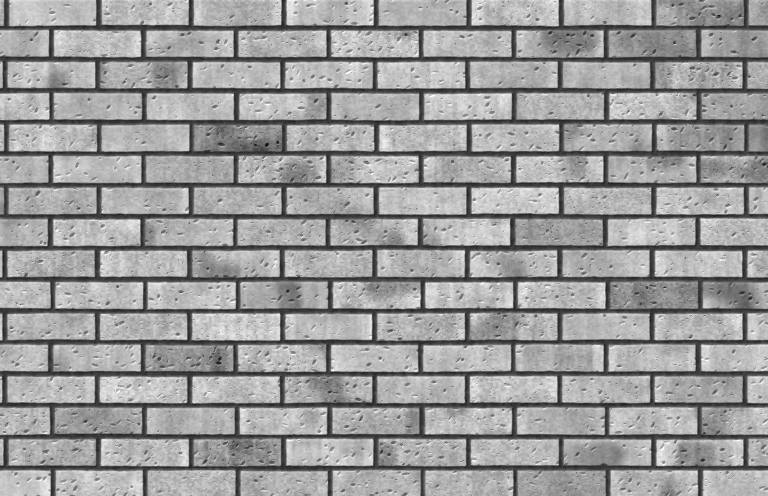
Write a WebGL 2 fragment shader that draws this texture.

```glsl
#version 300 es
precision highp float;
// Grey running-bond brick wall with dented, streaked bricks and dark recessed mortar.

uniform vec2 u_resolution;
out vec4 outColor;

// Lengths are fractions of the canvas height.
const vec2 CELL = vec2(0.1865, 0.0634);   // one brick plus its joint
const vec2 START = vec2(-0.06, 0.108);    // phase of the bond, in cells
const float HALF_GAP = 0.0051;
const float CORNER = 0.0025;

const float BRICK_TONE = 0.725;
const float MORTAR_DARK = 0.15;
const float MORTAR_MID = 0.23;
const float MORTAR_LIT = 0.40;

vec3 hash3(vec2 p) {
    vec3 h = fract(vec3(p.xyx) * vec3(0.1031, 0.1030, 0.0973));
    h += dot(h, h.yxz + 33.33);
    return fract((h.xxy + h.yzz) * h.zyx);
}

float noise(vec2 p) {
    vec2 i = floor(p), f = fract(p);
    f = f * f * (3.0 - 2.0 * f);
    float top = mix(hash3(i).x, hash3(i + vec2(1, 0)).x, f.x);
    float low = mix(hash3(i + vec2(0, 1)).x, hash3(i + vec2(1, 1)).x, f.x);
    return mix(top, low, f.y);
}

// Layered noise centred on zero.
float fbm(vec2 p) {
    float sum = 0.0, amp = 0.5;
    for (int i = 0; i < 4; i++) {
        sum += amp * (noise(p) - 0.5);
        p = p * 2.03 + 17.3;
        amp *= 0.5;
    }
    return sum;
}

float roundBox(vec2 p, vec2 halfSize, float radius) {
    vec2 d = abs(p) - halfSize + radius;
    return length(max(d, 0.0)) + min(max(d.x, d.y), 0.0) - radius;
}

// Soft slanted ellipse: 1 inside, 0 outside.
float ellipse(vec2 p, vec2 radii, float angle) {
    float c = cos(angle), s = sin(angle);
    vec2 r = vec2(c * p.x - s * p.y, s * p.x + c * p.y) / radii;
    return 1.0 - smoothstep(0.45, 1.15, length(r));
}

// Scattered dents: dark hollow with a bright lower lip.
float dents(vec2 p, float size, float density) {
    vec2 g = p / size, base = floor(g);
    float dark = 0.0, lip = 0.0;
    for (int k = 0; k < 9; k++) {
        vec2 id = base + vec2(k % 3 - 1, k / 3 - 1);
        vec3 place = hash3(id), form = hash3(id + 71.7);
        if (place.z > density) continue;
        vec2 q = g - id - 0.15 - 0.7 * place.xy;
        vec2 radii = vec2(mix(0.18, 0.46, form.x), mix(0.10, 0.21, form.y));
        float angle = mix(-0.3, 1.1, form.z);
        dark = max(dark, ellipse(q, radii, angle) * mix(0.5, 1.0, form.y));
        lip = max(lip, ellipse(q - vec2(0.06, 0.17), radii, angle));
    }
    return 0.13 * lip * (1.0 - dark) - 0.30 * dark;
}

// Face of one brick; p is on the wall, q is relative to the brick centre.
float brickTone(vec2 p, vec2 q, vec2 halfSize, vec2 id) {
    vec3 kind = hash3(id + 5.0), wear = hash3(id + 43.0);
    vec2 local = p + 3.0 * kind.xy;       // breaks stains at every joint
    float tone = BRICK_TONE + 0.10 * (kind.x - 0.5);
    tone -= 0.15 * smoothstep(0.87, 1.0, kind.y);
    // Stains, vertical streaks and fine grain
    tone += 0.20 * fbm(local * vec2(22.0, 30.0));
    tone += mix(0.06, 0.22, wear.x) * fbm(local * vec2(95.0, 14.0));
    tone += mix(0.14, 0.30, wear.y) * fbm(local * vec2(190.0, 240.0));
    tone -= 0.20 * smoothstep(0.62, 0.9, noise(local * 14.0)) * step(0.5, wear.z);
    // Paler ends and a worn upper rim
    tone += 0.09 * kind.z * smoothstep(0.68, 0.9, abs(q.x) / halfSize.x);
    tone += 0.06 * smoothstep(0.75, 0.95, -q.y / halfSize.y);
    // Large dents and small pits
    tone += dents(local, 0.019, mix(0.08, 0.62, wear.z));
    tone += 0.7 * dents(local + 9.0, 0.009, mix(0.05, 0.28, wear.y));
    // Sooty area toward the upper right
    tone -= 0.13 * smoothstep(1.25, 1.55, p.x) * (1.0 - smoothstep(0.1, 0.45, p.y));
    return tone;
}

// Joint: shaded under and right of a brick, lit above and left of it.
float mortarTone(vec2 p, vec2 q, vec2 halfSize, float d) {
    vec2 lit = -q - halfSize, shaded = q - halfSize;
    float side = step(max(shaded.x, shaded.y), max(lit.x, lit.y));
    float edge = mix(MORTAR_DARK, MORTAR_LIT, side);
    float tone = mix(edge, MORTAR_MID, clamp(d / HALF_GAP, 0.0, 1.0));
    return tone + 0.16 * fbm(p * 130.0);
}

void main() {
    vec2 p = gl_FragCoord.xy / u_resolution.y;
    p.y = 1.0 - p.y;                      // courses count downward
    float pixel = 1.0 / u_resolution.y;

    // Bond: every second course shifts by half a brick
    vec2 g = p / CELL + START;
    g.y += 0.03 * (noise(vec2(p.x * 9.0, floor(g.y))) - 0.5);
    float row = floor(g.y);
    g.x += 0.5 * mod(row, 2.0) + 0.03 * (hash3(vec2(row, 8.0)).x - 0.5);
    vec2 id = floor(g);
    vec2 q = (fract(g) - 0.5) * CELL;

    // Slightly uneven brick outline
    vec2 halfSize = 0.5 * CELL - HALF_GAP - 0.0012 * (hash3(id + 19.0).xy - 0.5);
    float d = roundBox(q, halfSize, CORNER) + 0.0022 * fbm(p * 75.0);

    float soft = max(pixel, 0.0016);
    float face = 1.0 - smoothstep(-soft, soft, d);
    float tone = mix(mortarTone(p, q, halfSize, d), brickTone(p, q, halfSize, id), face);
    outColor = vec4(vec3(clamp(tone, 0.0, 1.0)), 1.0);
}
```
